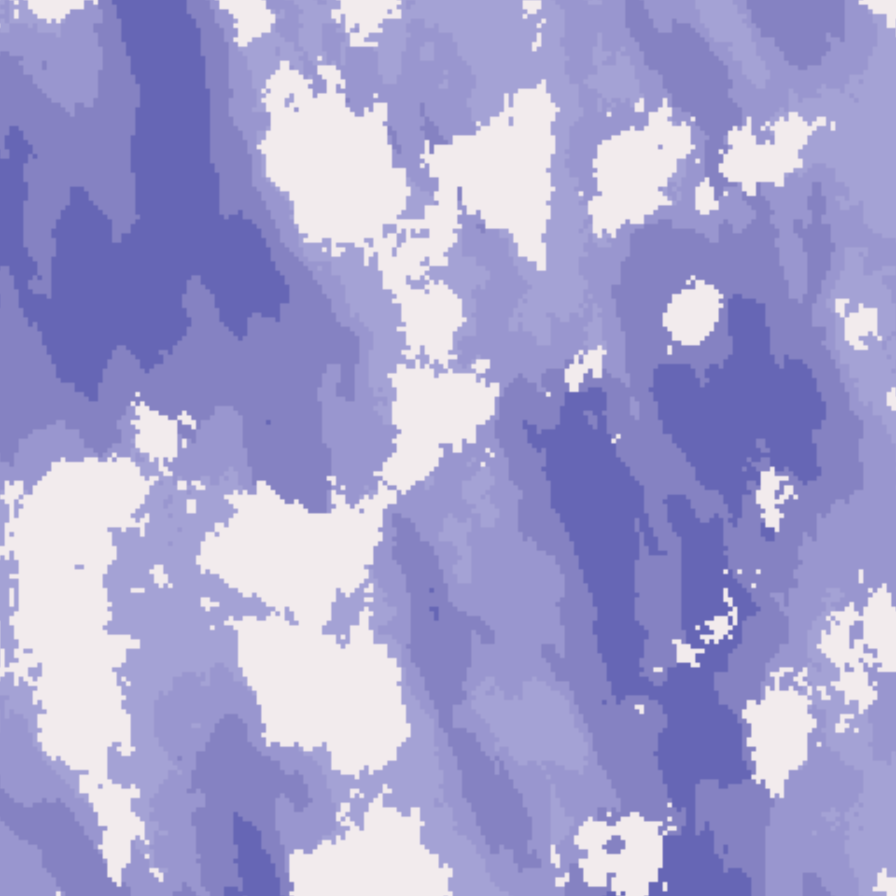
Give the GLSL for this texture, as a three.js fragment shader.

```glsl
// Stained fibrous tissue in flat violet tones: steep dark streaks with paler halos,
// broken by ragged angular white gaps. Stretched gradient noise gives the streaks,
// Voronoi facets plus rough noise the gaps; tones are set on a fine, softened grid.
varying vec2 vUv;

float hash(vec2 p) {
  vec3 q = fract(vec3(p.xyx) * 0.1031);
  q += dot(q, q.yzx + 33.33);
  return fract((q.x + q.y) * q.z);
}

float cornerSlope(vec2 corner, vec2 offset) {
  float angle = 6.2832 * hash(corner);
  return dot(vec2(cos(angle), sin(angle)), offset);
}

float gradientNoise(vec2 p) {
  vec2 i = floor(p), f = fract(p);
  vec2 s = f * f * (3.0 - 2.0 * f);
  vec2 e = vec2(1.0, 0.0);
  float low = mix(cornerSlope(i, f), cornerSlope(i + e, f - e), s.x);
  float high = mix(cornerSlope(i + e.yx, f - e.yx), cornerSlope(i + 1.0, f - 1.0), s.x);
  return mix(low, high, s.y);
}

float fbm(vec2 p, float gain) {
  float sum = 0.0, amplitude = 1.0;
  for (int i = 0; i < 5; i++) {
    sum += amplitude * gradientNoise(p);
    p = p * 2.03 + 17.3;
    amplitude *= gain;
  }
  return sum;
}

// Distance to the nearest facet border, positive in open cells, negative in closed ones
float facets(vec2 p) {
  vec2 home = floor(p);
  float nearest = 9.0, second = 9.0, sign = 1.0;
  for (int y = -1; y <= 1; y++) {
    for (int x = -1; x <= 1; x++) {
      vec2 cell = home + vec2(float(x), float(y));
      vec2 seed = cell + vec2(hash(cell + 31.7), hash(cell + 74.2));
      float d = distance(p, seed);
      if (d < nearest) {
        second = nearest;
        nearest = d;
        sign = hash(cell + 5.9) < 0.5 ? 1.0 : -1.0;
      } else {
        second = min(second, d);
      }
    }
  }
  return sign * (second - nearest);
}

vec3 tissue(vec2 p) {
  const vec3 DARK = vec3(0.40, 0.40, 0.71);
  const vec3 MID = vec3(0.52, 0.51, 0.76);
  const vec3 LILAC = vec3(0.60, 0.59, 0.81);
  const vec3 PALE = vec3(0.645, 0.635, 0.835);
  const vec3 GAP = vec3(0.95, 0.92, 0.93);

  // Streaks lean down to the right; density is scaled to unit spread
  vec2 bend = vec2(gradientNoise(p * 4.0 + 50.0), gradientNoise(p * 4.0 + 90.0));
  vec2 q = p + 0.05 * bend;
  vec2 along = vec2(0.95 * q.x + 0.3 * q.y, 0.95 * q.y - 0.3 * q.x);
  float density = fbm(along * vec2(5.6, 2.3) + 40.0, 0.45) / 0.24;
  density += 0.18 * fbm(p * 28.0 + 11.0, 0.6);

  // Gaps open in the thin parts of the stain
  float rough = fbm(p * vec2(10.0, 8.0) + 63.0, 0.7);
  float gap = facets(q * vec2(6.6, 5.2) + 20.0) + 0.75 * rough - 0.3 * density;

  vec3 color = density < -0.4 + 0.8 * rough ? PALE : LILAC;
  if (density > 0.32) color = MID;
  if (density > 1.2) color = DARK;
  return gap > 0.44 ? GAP : color;
}

void main() {
  // Blend the four nearest grid tones with a short, soft step
  vec2 grid = vUv * 192.0 - 0.5;
  vec2 base = floor(grid);
  vec2 blend = smoothstep(0.2, 0.8, fract(grid));
  vec3 color = vec3(0.0);
  for (int y = 0; y < 2; y++) {
    for (int x = 0; x < 2; x++) {
      vec2 corner = vec2(float(x), float(y));
      vec2 weight = mix(1.0 - blend, blend, corner);
      color += weight.x * weight.y * tissue((base + corner + 0.5) / 192.0);
    }
  }
  gl_FragColor = vec4(color, 1.0);
}
```
